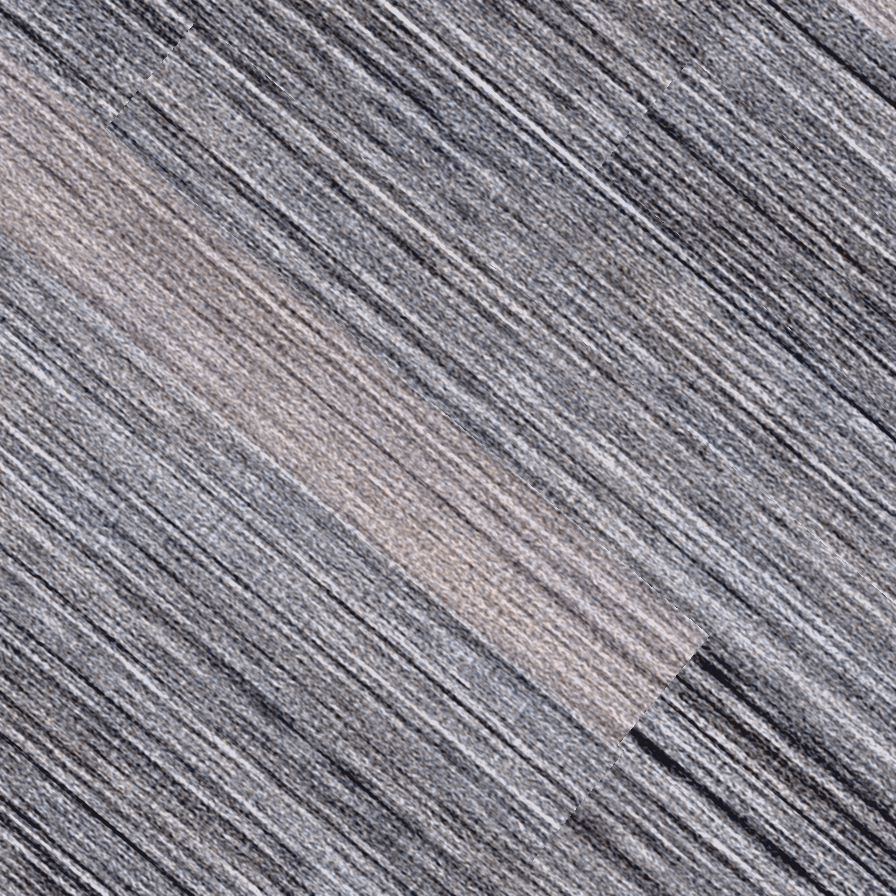
Reproduce this texture procedurally as a Shadertoy shader.

```glsl
// Diagonal carpet planks with woven streaks running along their length.
// Stretched gradient noise makes the threads, a shorter noise makes the fibre
// grain, and each plank sets how pale, pink and contrasty the weave is.

vec2 hashGradient(vec2 p) {
    vec3 q = fract(p.xyx * vec3(0.1031, 0.1030, 0.0973));
    q += dot(q, q.yzx + 33.33);
    return fract((q.xx + q.yz) * q.zy) * 2.0 - 1.0;
}

float gradientNoise(vec2 p) {
    vec2 cell = floor(p), f = fract(p);
    vec2 w = f * f * f * (f * (f * 6.0 - 15.0) + 10.0);
    float a = dot(hashGradient(cell), f);
    float b = dot(hashGradient(cell + vec2(1, 0)), f - vec2(1, 0));
    float c = dot(hashGradient(cell + vec2(0, 1)), f - vec2(0, 1));
    float d = dot(hashGradient(cell + vec2(1, 1)), f - vec2(1, 1));
    return mix(mix(a, b, w.x), mix(c, d, w.x), w.y);
}

// Per row: where the end joint lies, paleness before it, paleness after it
const vec3 PLANKS[10] = vec3[10](
    vec3(0.90, 0.18, 0.18), vec3(0.90, 0.20, 0.20),
    vec3(0.90, 0.38, 0.38), vec3(0.43, 0.55, 0.62),
    vec3(0.42, 0.95, 0.12), vec3(-0.46, 0.20, 0.48),
    vec3(0.90, 0.38, 0.38), vec3(-0.01, 0.48, 0.22),
    vec3(0.90, 0.30, 0.30), vec3(0.90, 1.00, 1.00));

vec3 plankInRow(float row) {
    return PLANKS[int(clamp(row, 0.0, 9.0))];
}

// Paleness of a row, softened across its end joint
float paleness(float row, float along) {
    vec3 plank = plankInRow(row);
    return mix(plank.y, plank.z, smoothstep(-0.002, 0.002, along - plank.x));
}

void mainImage(out vec4 fragColor, in vec2 fragCoord) {
    // Turn the canvas: x runs along the planks, y across them
    vec2 uv = fragCoord / iResolution.y;
    vec2 p = vec2(dot(uv, vec2(0.766, -0.643)), dot(uv, vec2(0.643, 0.766)));

    // Plank layout, with softened long edges; each plank gets its own threads
    float across = (p.y + 0.068) / 0.16;
    float row = floor(across);
    float pale = mix(paleness(row, p.x), paleness(row + 1.0, p.x),
                     smoothstep(0.96, 1.0, across - row));
    float side = step(plankInRow(row).x, p.x);
    vec2 q = p + vec2(5.0 + 3.7 * side, 3.0 + 7.3 * side);

    // Threads, from broad bands to fine broken yarns
    float bands = gradientNoise(q * vec2(0.9, 19.0));
    float threads = gradientNoise(q * vec2(0.9, 63.0) + 11.0);
    float yarns = gradientNoise(q * vec2(1.8, 137.0) + 23.0);
    float dashes = gradientNoise(q * vec2(16.0, 205.0) + 41.0);
    float streaks = 0.08 * bands + 0.18 * threads + 0.42 * yarns + 0.38 * dashes;

    // Evenly spaced ribs that drift and fade
    float drift = gradientNoise(q * vec2(0.6, 22.0) + 53.0);
    streaks += 0.065 * cos(6.2832 * 74.0 * q.y + 7.0 * drift);

    // Thin dark grooves and light threads that run almost unbroken
    float line = gradientNoise(q * vec2(0.6, 112.0) + 67.0);
    streaks -= 0.30 * smoothstep(0.14, 0.38, line);
    streaks += 0.20 * smoothstep(0.18, 0.40, -line);

    // Fibre grain, slightly stretched along the threads
    float grain = 0.44 * gradientNoise(q * vec2(140.0, 270.0) + 5.0)
                + 0.26 * gradientNoise(q * vec2(230.0, 350.0) + 31.0);

    float tone = 0.525 + 0.16 * (pale - 0.40);
    tone += streaks * mix(1.25, 0.55, pale) + grain * mix(1.15, 0.85, pale);
    tone = clamp(tone, 0.10, 0.86);

    // Cool violet grey, pinker on pale planks, with faint coloured fibres
    float pink = smoothstep(0.55, 0.95, pale);
    float fibre = gradientNoise(q * vec2(90.0, 180.0) + 83.0);
    float stain = gradientNoise(q * vec2(4.0, 14.0) + 97.0);
    vec3 color = vec3(tone) + mix(vec3(0.000, -0.009, 0.024),
                                  vec3(0.026, -0.010, 0.008), pink);
    color += (0.05 * fibre + 0.025 * stain) * vec3(1.0, 0.1, -1.0);
    fragColor = vec4(color, 1.0);
}
```
